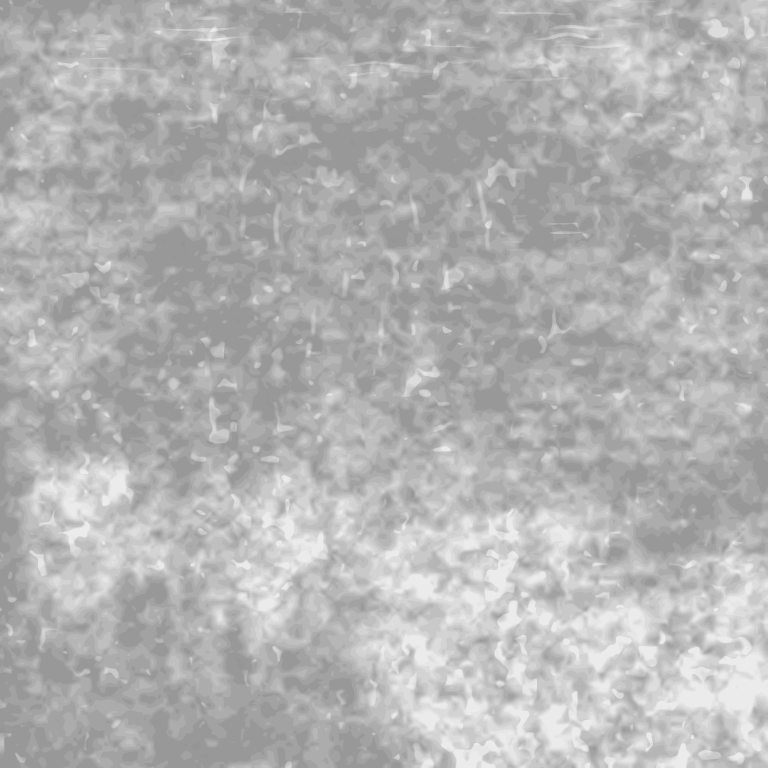
A Shadertoy shader for this texture:

```glsl
// Weathered grey plaster: posterized flaky mottling, pale worn patches and fine scratches.
#define BASE_TONE 0.615
#define DARKEST 0.560
#define LIGHTEST 0.920
#define TONE_STEP 0.038
#define MOTTLE 0.50
#define STREAKS 0.12
#define FLAKES 0.13
#define SCRATCHES 0.11
#define SCRATCH_COUNT 9

float hash(vec2 p) {
    return fract(sin(dot(p, vec2(127.1, 311.7))) * 43758.545);
}

float noise(vec2 p) {
    vec2 cell = floor(p), f = fract(p);
    f = f * f * (3.0 - 2.0 * f);
    return mix(mix(hash(cell), hash(cell + vec2(1, 0)), f.x),
               mix(hash(cell + vec2(0, 1)), hash(cell + vec2(1, 1)), f.x), f.y);
}

vec2 wobble(vec2 p) {
    return vec2(noise(p), noise(p + 37.3)) - 0.5;
}

// Soft-edged rectangle: 1 inside, 0 outside
float patchMask(vec2 p, vec2 center, vec2 halfSize, float feather) {
    vec2 d = abs(p - center) - halfSize;
    float dist = length(max(d, 0.0)) + min(max(d.x, d.y), 0.0);
    return 1.0 - smoothstep(-feather, feather, dist);
}

// Large pale areas, as an offset to the base tone
float wornPatches(vec2 p) {
    vec2 q = p + 0.09 * wobble(p * 8.0) + 0.05 * wobble(p * 30.0);
    float band = 0.165 * patchMask(q, vec2(0.43, 0.295), vec2(0.36, 0.08), 0.045);
    float corner = 0.190 * patchMask(q, vec2(0.80, 0.10), vec2(0.28, 0.19), 0.07);
    float bridge = 0.195 * patchMask(q, vec2(0.66, 0.28), vec2(0.11, 0.10), 0.06);
    float tone = max(max(band, corner), bridge);
    tone += 0.100 * patchMask(q, vec2(0.86, 0.88), vec2(0.15, 0.08), 0.08);
    tone += 0.060 * patchMask(q, vec2(0.06, 0.68), vec2(0.08, 0.25), 0.07);
    tone += 0.090 * patchMask(q, vec2(0.04, 0.28), vec2(0.02, 0.11), 0.03);
    tone += 0.045 * patchMask(q, vec2(0.35, 0.94), vec2(0.32, 0.04), 0.06);
    tone += 0.045 * patchMask(q, vec2(0.45, 0.44), vec2(0.25, 0.05), 0.07);
    tone += 0.040 * patchMask(q, vec2(0.90, 0.60), vec2(0.10, 0.16), 0.08);
    return tone;
}

// Centered blobs of several sizes with ragged outlines
float mottle(vec2 p) {
    vec2 q = p + 0.009 * wobble(p * 75.0);
    return 0.20 * noise(q * 11.0) + 0.24 * noise(q * 29.0 + 5.0)
         + 0.32 * noise(q * 66.0 + 11.0) + 0.24 * noise(q * 125.0 + 23.0) - 0.5;
}

// Brushed grain: upright at lower left, level elsewhere
float streaks(vec2 p) {
    vec2 q = p + 0.008 * wobble(p * 40.0);
    float upright = noise(q * vec2(42.0, 6.0));
    float level = noise(q * vec2(13.0, 85.0));
    float lowerLeft = (1.0 - smoothstep(0.35, 0.65, p.x)) * (1.0 - smoothstep(0.2, 0.6, p.y));
    return mix(level, upright, 0.25 + 0.75 * lowerLeft) - 0.5;
}

// Thin broken lines: upright ones in the middle, level ones above and at right
float scratches(vec2 p) {
    vec2 q = p + 0.007 * wobble(p * 28.0);
    float broken = smoothstep(0.25, 0.6, noise(p * 70.0));
    float lines = 0.0;
    for (int i = 0; i < SCRATCH_COUNT; i++) {
        float id = float(i);
        vec2 center = vec2(0.27 + 0.045 * id, 0.50 + 0.30 * hash(vec2(id, 3.0)));
        vec2 d = q - center;
        d.x += d.y * 0.3 * (hash(vec2(id, 7.0)) - 0.5);
        float reach = mix(0.025, 0.085, hash(vec2(id, 9.0)));
        float line = 1.0 - smoothstep(0.001, 0.005, abs(d.x));
        lines = max(lines, line * (1.0 - smoothstep(reach * 0.7, reach, abs(d.y))));
    }
    float level = smoothstep(0.80, 0.92, noise(q * vec2(15.0, 165.0) + 61.0));
    float zone = max(patchMask(p, vec2(0.55, 0.95), vec2(0.45, 0.05), 0.06),
                     patchMask(p, vec2(0.80, 0.70), vec2(0.12, 0.03), 0.04));
    return max(lines * broken, level * zone);
}

// Flat tone levels with smoothed borders
float posterize(float tone) {
    float x = (tone - DARKEST) / TONE_STEP + 0.5;
    float edge = clamp(fwidth(x) * 0.7, 0.06, 0.5);
    float level = floor(x) + smoothstep(0.5 - edge, 0.5 + edge, fract(x));
    return DARKEST + level * TONE_STEP;
}

void mainImage(out vec4 fragColor, in vec2 fragCoord) {
    vec2 p = fragCoord / iResolution.xy;
    float worn = wornPatches(p);

    float tone = BASE_TONE + worn;
    tone += mottle(p) * MOTTLE * (0.8 + 2.2 * worn);
    tone += streaks(p) * STREAKS;

    // Pale chips, denser where the surface is worn
    vec2 chip = p + 0.010 * wobble(p * 95.0);
    float chips = noise(chip * 72.0 + 91.0) + 0.35 * noise(chip * 14.0 + 47.0);
    tone += FLAKES * smoothstep(1.0, 1.16, chips + 0.5 * worn);
    tone += SCRATCHES * scratches(p);

    // Soft floor keeps the dark areas flat
    tone = DARKEST + 0.022 * log(1.0 + exp((tone - DARKEST) / 0.022));
    float grey = min(posterize(tone), LIGHTEST);
    fragColor = vec4(vec3(grey), 1.0);
}
```
